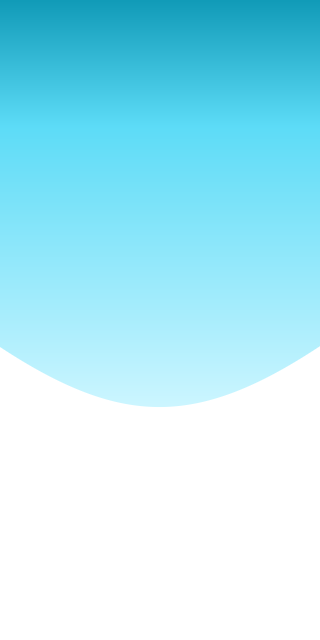
A Shadertoy shader for this background:

```glsl
const vec3 DEEP_TEAL = vec3(0.065, 0.605, 0.720);
const vec3 BRIGHT_CYAN = vec3(0.362, 0.860, 0.967);
const vec3 PALE_ICE = vec3(0.800, 0.963, 1.000);
const vec3 PAPER_WHITE = vec3(1.0);

// Three colour vertical gradient; depth is measured down from the top
vec3 verticalGradient(float depth, float knee, float end) {
    vec3 upper = mix(DEEP_TEAL, BRIGHT_CYAN, clamp(depth / knee, 0.0, 1.0));
    float lowerAmount = clamp((depth - knee) / (end - knee), 0.0, 1.0);
    return mix(upper, PALE_ICE, lowerAmount);
}

// Hyperbolic bowl: rises from its lowest point to a given height at offset 1
float bowlRise(float offset, float height, float tension) {
    float rise = sqrt(1.0 + tension * offset * offset) - 1.0;
    return height * rise / (sqrt(1.0 + tension) - 1.0);
}

// Antialiased coverage above an edge, corrected for the edge slope
float coverAbove(float gap, float pixel) {
    float width = max(length(vec2(dFdx(gap), dFdy(gap))), 0.5 * pixel);
    return clamp(gap / width + 0.5, 0.0, 1.0);
}

void mainImage(out vec4 fragColor, in vec2 fragCoord) {
    vec2 uv = fragCoord / iResolution.xy;
    float depth = 1.0 - uv.y;

    // Curved lower boundary of the coloured panel
    float bowlDepth = 0.636;
    float offset = (uv.x - 0.498) * 2.0;
    float edgeDepth = bowlDepth - bowlRise(offset, 0.0945, 0.8);

    // Panel over the plain ground
    vec3 panel = verticalGradient(depth, 0.197, bowlDepth);
    float coverage = coverAbove(edgeDepth - depth, 1.0 / iResolution.y);
    fragColor = vec4(mix(PAPER_WHITE, panel, coverage), 1.0);
}
```
